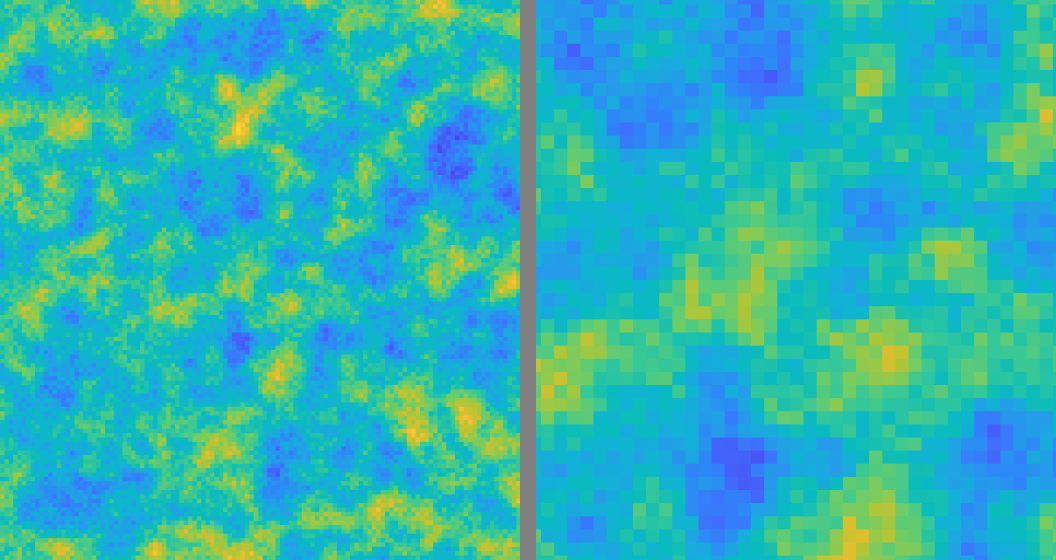
Left, the full canvas; right, a detail of the centre.
Write a Shadertoy shader that draws this texture.

```glsl
// A correlated random field sampled on a grid of square cells and coloured
// by a blue-cyan-green-yellow ramp. Gaussian-filtered lattice noise at three
// scales gives the blotches; independent noise per cell gives the grain.

const float CELLS_HIGH = 128.0;     // grid cells along the canvas height
const float MEAN_LEVEL = 0.518;     // centre of the field on the ramp
const float LEVEL_SPREAD = 0.128;   // standard deviation on the ramp
const float GRAIN_VARIANCE = 0.10;  // share of the uncorrelated grain
const float KERNEL_WIDTH = 0.7;     // blur radius in lattice steps
const uint SEED = 17u;

const int OCTAVES = 3;
const float BLOTCH_CELLS[OCTAVES] = float[](9.0, 4.2, 2.0);
const float BLOTCH_VARIANCE[OCTAVES] = float[](0.27, 0.39, 0.24);
const mat2 LATTICE_TURN = mat2(0.8, 0.6, -0.6, 0.8);

const int STOPS = 15;
const vec3 RAMP[STOPS] = vec3[](
    vec3(0.242, 0.150, 0.660), vec3(0.270, 0.235, 0.820),
    vec3(0.281, 0.323, 0.958), vec3(0.255, 0.430, 0.995),
    vec3(0.179, 0.529, 0.968), vec3(0.140, 0.620, 0.905),
    vec3(0.069, 0.695, 0.839), vec3(0.035, 0.735, 0.735),
    vec3(0.216, 0.784, 0.592), vec3(0.430, 0.800, 0.405),
    vec3(0.672, 0.779, 0.223), vec3(0.865, 0.745, 0.175),
    vec3(0.997, 0.766, 0.220), vec3(0.962, 0.875, 0.160),
    vec3(0.977, 0.984, 0.081));

// Integer hash: uniform value in -1..1
float hashSigned(ivec2 p, uint salt) {
    uint h = uint(p.x) * 1597334677u ^ uint(p.y) * 3812015801u;
    h ^= (salt + SEED) * 2798796415u;
    h = (h ^ (h >> 16)) * 2146121005u;
    h = (h ^ (h >> 15)) * 2221713035u;
    h ^= h >> 16;
    return float(h >> 8) / 8388608.0 - 1.0;
}

// Smooth noise of unit variance: Gaussian blur of random lattice values
float blotchNoise(vec2 p, uint salt) {
    ivec2 nearest = ivec2(floor(p + 0.5));
    float sum = 0.0, power = 0.0;
    for (int y = -2; y <= 2; y++)
    for (int x = -2; x <= 2; x++) {
        ivec2 node = nearest + ivec2(x, y);
        vec2 d = p - vec2(node);
        float w = exp(-dot(d, d) / (2.0 * KERNEL_WIDTH * KERNEL_WIDTH));
        sum += w * hashSigned(node, salt);
        power += w * w;
    }
    return sum * sqrt(3.0 / power);
}

// Field level of one cell, 0..1 along the ramp
float cellLevel(vec2 cell) {
    ivec2 id = ivec2(cell);
    float grain = (hashSigned(id, 90u) + hashSigned(id, 91u)) * sqrt(1.5);
    float field = grain * sqrt(GRAIN_VARIANCE);
    vec2 p = cell + 0.5;
    for (int i = 0; i < OCTAVES; i++) {
        p = LATTICE_TURN * p;
        field += sqrt(BLOTCH_VARIANCE[i])
               * blotchNoise(p / BLOTCH_CELLS[i], uint(i));
    }
    return clamp(MEAN_LEVEL + LEVEL_SPREAD * field, 0.0, 1.0);
}

vec3 rampColor(float level) {
    float s = level * float(STOPS - 1);
    int i = min(int(s), STOPS - 2);
    return mix(RAMP[i], RAMP[i + 1], s - float(i));
}

void mainImage(out vec4 fragColor, in vec2 fragCoord) {
    float pixel = CELLS_HIGH / iResolution.y;
    vec2 p = fragCoord * pixel;

    // Box filter over the cells under this pixel
    vec2 firstCell = floor(p - 0.5 * pixel);
    vec2 beyond = clamp((p + 0.5 * pixel - firstCell - 1.0) / pixel, 0.0, 1.0);
    vec3 color = vec3(0.0);
    float total = 0.0;
    for (int y = 0; y < 2; y++)
    for (int x = 0; x < 2; x++) {
        vec2 side = vec2(x, y);
        vec2 cover = mix(1.0 - beyond, beyond, side);
        float w = cover.x * cover.y;
        if (w < 0.002) continue;
        color += w * rampColor(cellLevel(firstCell + side));
        total += w;
    }
    fragColor = vec4(color / total, 1.0);
}
```
